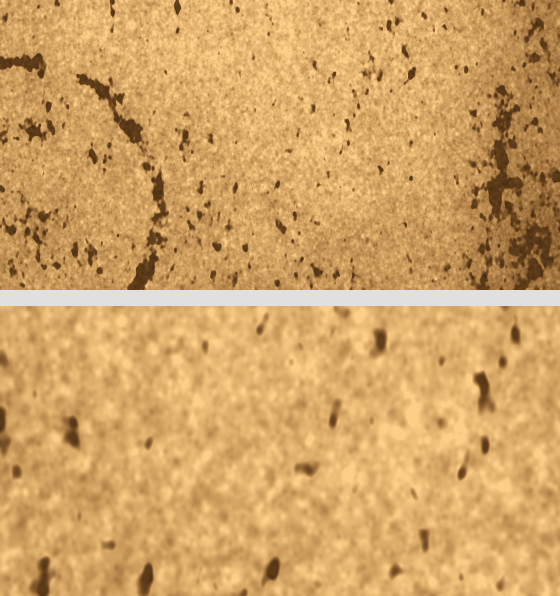
Top: the whole. Bottom: its middle third, enlarged.
Give the GLSL for this texture, as a Shadertoy shader.

```glsl
#define BASE_TONE 0.825
#define GLOW_GAIN 0.095
#define EDGE_SHADE 0.15
#define FLOOR_SHADE 0.07
#define GRAIN_GAIN 0.05
#define CLOUD_GAIN 0.018
#define FLECK_TONE 0.33
#define FLECK_START 1.55
#define FLECK_FULL 2.95
#define FLECK_SCALE vec2(25.0, 17.0)
#define GRAIN_SCALE vec2(92.0, 76.0)

vec3 hash3(vec2 cell) {
    vec3 h = fract(cell.xyx * vec3(0.1031, 0.1030, 0.0973));
    h += dot(h, h.yxz + 33.33);
    return fract((h.xxy + h.yzz) * h.zyx);
}

// Cellular noise: soft bumps of random sign, about unit deviation
float cellNoise(vec2 p) {
    vec2 cell = floor(p);
    float sum = 0.0;
    for (int j = -1; j <= 1; j++) {
        for (int i = -1; i <= 1; i++) {
            vec2 id = cell + vec2(i, j);
            vec3 h = hash3(id + 57.0);
            vec2 d = p - id - h.xy;
            float bump = max(0.0, 1.0 - dot(d, d));
            sum += (2.0 * h.z - 1.0) * bump * bump * bump;
        }
    }
    return 2.5 * sum;
}

float fleckNoise(vec2 p) {
    return 0.55 * cellNoise(p)
         + 0.65 * cellNoise(p * 1.9 + 13.7)
         + 0.45 * cellNoise(p * 3.7 + 41.3);
}

float segmentDistance(vec2 p, vec2 a, vec2 b) {
    vec2 ab = b - a;
    return length(p - a - ab * clamp(dot(p - a, ab) / dot(ab, ab), 0.0, 1.0));
}

float soft(float distance, float width) {
    float q = distance / width;
    return exp(-q * q);
}

// Broad areas where the gilding is rubbed thin
float wornAreas(vec2 p) {
    float worn = 1.15 * smoothstep(1.5, 1.8, p.x);
    worn += 0.65 * smoothstep(0.5, 0.0, p.y);
    worn += 0.8 * soft(length((p - vec2(0.05, 0.2)) * vec2(1.0, 0.9)), 0.25);
    worn += 0.95 * soft(segmentDistance(p, vec2(1.4, 0.92), vec2(1.1, 0.46)), 0.11);
    return worn;
}

// Narrow scars: a curved crack, stains and drips
float scars(vec2 p) {
    float rise = p.y - 0.27;
    float bend = abs(p.x - 0.553 + 1.2 * rise * rise);
    float crack = soft(bend / sqrt(1.0 + 5.76 * rise * rise), 0.032);
    float scar = 2.5 * crack * smoothstep(0.77, 0.72, p.y);
    scar += 3.6 * soft(segmentDistance(p, vec2(-0.05, 0.775), vec2(0.13, 0.79)), 0.024);
    scar += 1.7 * soft(segmentDistance(p, vec2(0.0, 0.53), vec2(0.18, 0.55)), 0.035);
    scar += 1.7 * soft(segmentDistance(p, vec2(1.63, 0.35), vec2(1.95, 0.39)), 0.025);
    scar += 1.3 * soft(segmentDistance(p, vec2(1.72, 0.66), vec2(1.72, 0.2)), 0.03);
    for (int i = 0; i < 2; i++) {
        float x = 0.39 + 0.22 * float(i);
        scar += 2.4 * soft(segmentDistance(p, vec2(x, 0.89), vec2(x, 1.0)), 0.011);
    }
    return scar;
}

// Gold ramp: shadows turn redder, highlights paler
vec3 goldColor(float tone) {
    return tone * vec3(1.0, 0.54 + 0.28 * tone, 0.12 + 0.42 * tone);
}

void mainImage(out vec4 fragColor, in vec2 fragCoord) {
    vec2 p = fragCoord / iResolution.y;
    float cloud = 0.7 * cellNoise(p * 4.0) + 0.6 * cellNoise(p * 9.0 + 5.0);

    // Lighting across the sheet
    float tone = BASE_TONE + CLOUD_GAIN * cloud;
    tone += GLOW_GAIN * soft(length(p - vec2(1.0, 0.8)), 0.75);
    tone -= EDGE_SHADE * smoothstep(1.45, 1.9, p.x);
    tone -= FLOOR_SHADE * (1.0 - p.y);

    // Fine hammered grain
    float grain = 0.8 * cellNoise(p * GRAIN_SCALE)
                + 0.5 * cellNoise(p * GRAIN_SCALE * 1.8 + 9.0)
                + 0.4 * cellNoise(p * GRAIN_SCALE * 0.45 + 3.0);
    tone += GRAIN_GAIN * grain;

    // Dark flecks gather where the surface is worn
    float wear = wornAreas(p) + scars(p) - 0.3 * cloud;
    float fleck = smoothstep(FLECK_START, FLECK_FULL, fleckNoise(p * FLECK_SCALE) + wear);
    tone = mix(tone, FLECK_TONE + 0.4 * GRAIN_GAIN * grain, 0.95 * fleck);

    fragColor = vec4(goldColor(clamp(tone, 0.22, 0.99)), 1.0);
}
```
